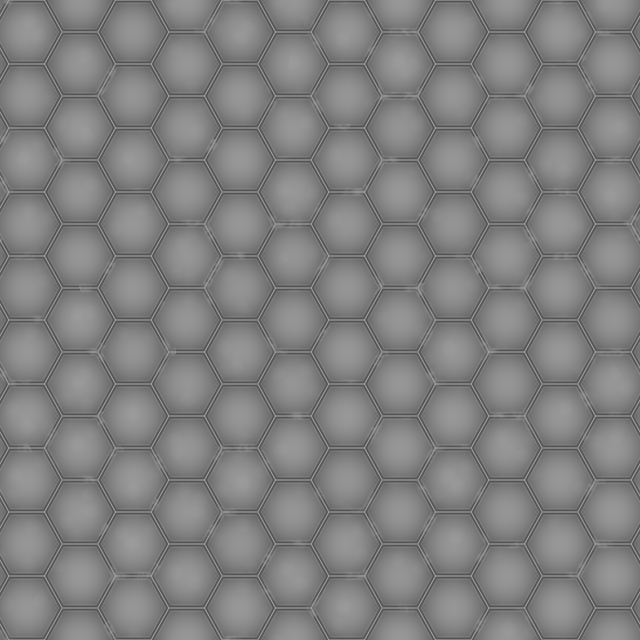
This pattern is drawn by a WebGL 1 fragment shader. Its source:

```glsl
precision highp float;

uniform vec2 u_resolution;

const float SQRT3 = 1.7320508;
const vec2 REPEATS = vec2(6.0, 10.0); // column pairs across, rows down
const vec2 LATTICE = vec2(SQRT3, 1.0); // one repeat, in hexagon heights

float hash(vec2 p, float seed) {
  return fract(sin(dot(p, vec2(27.17, 61.73)) + seed * 13.7) * 4375.85);
}

// Distance to the nearest feature point (x) and its random value (y).
vec2 cellular(vec2 uv, vec2 period, float seed) {
  vec2 p = uv * period;
  vec2 base = floor(p);
  vec2 nearest = vec2(9.0, 0.0);
  for (int j = -1; j <= 1; j++) {
    for (int i = -1; i <= 1; i++) {
      vec2 cell = base + vec2(float(i), float(j));
      vec2 id = mod(cell, period);
      vec2 jitter = vec2(hash(id, seed), hash(id, seed + 1.0));
      float d = length(cell + jitter - p);
      if (d < nearest.x) nearest = vec2(d, hash(id, seed + 2.0));
    }
  }
  return nearest;
}

// Soft blobs around a random share of the feature points.
float patches(vec2 uv, vec2 period, float share, float radius, float seed) {
  vec2 c = cellular(uv, period, seed);
  return step(c.y, share) * smoothstep(radius, radius * 0.3, c.x);
}

vec2 wrapAround(vec2 p, vec2 center) {
  return mod(p - center + 0.5 * LATTICE, LATTICE) - 0.5 * LATTICE;
}

// Offset from the centre of the enclosing flat-topped hexagon.
vec2 hexLocal(vec2 p) {
  vec2 a = wrapAround(p, vec2(0.25 * SQRT3, 0.5));
  vec2 b = wrapAround(p, vec2(0.75 * SQRT3, 0.0));
  return dot(a, a) < dot(b, b) ? a : b;
}

float hexEdgeDistance(vec2 local) {
  vec2 q = abs(local);
  return 0.5 - max(q.y, dot(q, vec2(0.5 * SQRT3, 0.5)));
}

// Pixel coverage of the band between two distances.
float band(float d, float lo, float hi, float pixel) {
  float overlap = min(d + 0.5 * pixel, hi) - max(d - 0.5 * pixel, lo);
  return clamp(overlap / pixel, 0.0, 1.0);
}

float tileShade(vec2 local, float variation) {
  float dome = 0.588 - 0.67 * dot(local, local);
  return max(dome, 0.405) + (variation - 0.5) * 0.014;
}

float scuffs(vec2 uv, float edge) {
  vec2 warp = 0.004 * sin(6.2831853 * (uv.yx * vec2(17.0, 13.0) + uv * 5.0));
  float spot = patches(uv + warp, vec2(25.0, 23.0), 0.38, 0.55, 3.0);
  float grain = smoothstep(0.1, 0.75, cellular(uv + warp, vec2(90.0, 110.0), 7.0).x);
  float reach = smoothstep(0.095, 0.015, edge);
  return spot * reach * (0.3 + 0.7 * grain);
}

void main() {
  vec2 uv = gl_FragCoord.xy / u_resolution;
  vec2 p = uv * REPEATS * LATTICE;
  float pixel = REPEATS.y / u_resolution.y;

  vec2 local = hexLocal(p);
  float edge = hexEdgeDistance(local);
  vec2 center = p - local;
  vec2 id = floor(vec2(center.x * 2.0 / SQRT3, center.y * 2.0 + 0.5));
  id = mod(id, REPEATS * 2.0);

  // Domed tile with faint smudges
  float shade = tileShade(local, hash(id, 11.0));
  shade += 0.014 * patches(uv, vec2(31.0, 29.0), 0.25, 0.5, 17.0);

  // Inner rim, dark groove and bright seam
  shade += 0.07 * band(edge, 0.044, 0.056, pixel);
  shade = mix(shade, 0.33, band(edge, -0.035, 0.035, pixel));
  shade = mix(shade, 0.6, band(edge, -0.01, 0.01, pixel));

  // Worn edges
  shade = mix(shade, 0.64, 0.5 * scuffs(uv, edge));

  gl_FragColor = vec4(vec3(shade), 1.0);
}
```
